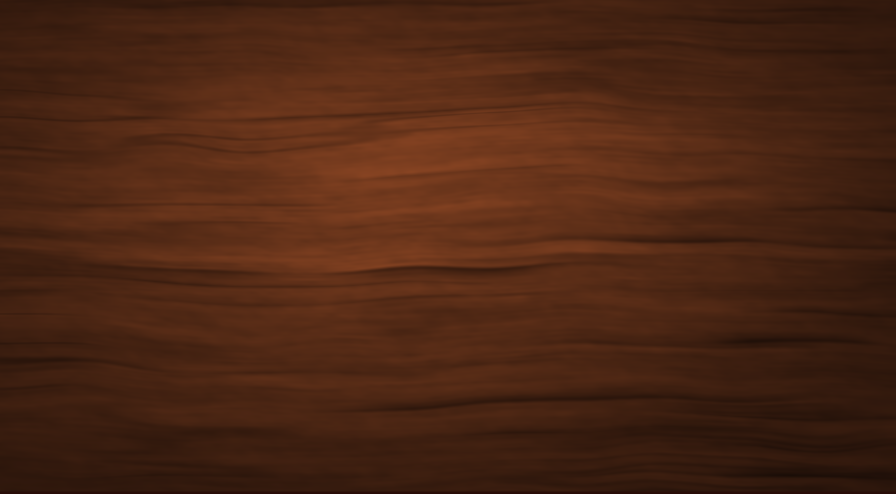
Reproduce this texture procedurally as a Shadertoy shader.

```glsl
// Dark walnut board with horizontal grain, broken veins and a soft pool of light

const int VEIN_COUNT = 30;
const vec3 WOOD_TINT = vec3(1.0, 0.5, 0.25);
const vec3 EDGE_RED = vec3(0.16, 0.05, 0.03);

float hash(vec2 cell) {
    vec3 q = fract(vec3(cell.xyx) * 0.1031);
    q += dot(q, q.yzx + 33.33);
    return fract((q.x + q.y) * q.z);
}

float valueNoise(vec2 p) {
    vec2 cell = floor(p);
    vec2 f = fract(p);
    f = f * f * (3.0 - 2.0 * f);
    float low = mix(hash(cell), hash(cell + vec2(1, 0)), f.x);
    float high = mix(hash(cell + vec2(0, 1)), hash(cell + vec2(1, 1)), f.x);
    return mix(low, high, f.y);
}

float fbm(vec2 p, int octaves) {
    float sum = 0.0, weight = 0.5, total = 0.0;
    for (int i = 0; i < octaves; i++) {
        sum += weight * valueNoise(p);
        total += weight;
        weight *= 0.6;
        p = p * 2.03 + 17.3;
    }
    return sum / total;
}

// Bends the straight fibres into slow waves
vec2 bendGrain(vec2 p) {
    float slow = valueNoise(vec2(p.x * 1.7, p.y * 3.0) + 4.0) - 0.5;
    float quick = valueNoise(vec2(p.x * 6.0, p.y * 10.0) + 31.0) - 0.5;
    return vec2(p.x, p.y + 0.035 * slow + 0.018 * quick);
}

// One dark vein: firmer on one side, fading into the wood on the other
float vein(vec2 p, float id, float aspect) {
    float height = (id + 0.1 + 0.8 * hash(vec2(id, 1.0))) / float(VEIN_COUNT);
    float middle = aspect * hash(vec2(id, 2.0));
    float halfLength = mix(0.2, 0.75, hash(vec2(id, 3.0)));
    float side = hash(vec2(id, 4.0)) < 0.5 ? -1.0 : 1.0;
    float wander = 0.012 * (valueNoise(vec2(p.x * 5.0, id * 7.1)) - 0.5);
    float d = side * (p.y - height - wander);

    float along = 1.0 - smoothstep(0.4, 1.0, abs(p.x - middle) / halfLength);
    float swell = valueNoise(vec2(p.x * 5.0, id * 5.3 + 50.0));
    float softness = mix(0.004, 0.017, swell * hash(vec2(id, 5.0)));
    float profile = smoothstep(-0.007, 0.004, d) * exp(-max(d, 0.0) / softness);
    float depth = mix(0.12, 0.6, hash(vec2(id, 6.0)));
    return depth * along * profile * mix(0.25, 1.1, swell);
}

// Relative brightness of broad bands, streaks, fibres and flecks
float grainTone(vec2 p) {
    float bands = fbm(vec2(p.x * 0.9, p.y * 11.0), 3) - 0.5;
    float streaks = fbm(vec2(p.x * 2.2, p.y * 45.0) + 9.0, 3) - 0.5;
    float fibres = fbm(vec2(p.x * 6.0, p.y * 95.0), 2) - 0.5;
    float flecks = fbm(vec2(p.x * 26.0 + p.y * 15.0, p.y * 65.0), 2) - 0.5;
    return 1.0 + 0.3 * bands + 0.3 * streaks + 0.13 * fibres + 0.12 * flecks;
}

// Thin dark pores that come and go in patches
float pores(vec2 p) {
    float ridge = abs(2.0 * valueNoise(vec2(p.x * 2.0, p.y * 36.0) + 70.0) - 1.0);
    float patches = smoothstep(0.4, 0.75, valueNoise(vec2(p.x * 2.5, p.y * 8.0) + 23.0));
    return 0.16 * patches * (1.0 - smoothstep(0.0, 0.3, ridge));
}

// Light pooled a little above and left of the centre
float poolOfLight(vec2 uv) {
    vec2 offset = uv - vec2(0.45, 0.6);
    return mix(0.16, 0.465, exp(-5.0 * dot(offset, offset)));
}

void mainImage(out vec4 fragColor, in vec2 fragCoord) {
    vec2 uv = fragCoord / iResolution.xy;
    float aspect = iResolution.x / iResolution.y;
    vec2 p = vec2(uv.x * aspect, uv.y);
    vec2 grain = bendGrain(p);

    // Veins darken the wood one after another
    float clearWood = 1.0 - pores(grain);
    for (int i = 0; i < VEIN_COUNT; i++) {
        clearWood *= 1.0 - vein(grain, float(i), aspect);
    }

    float tone = poolOfLight(uv) * grainTone(grain) * clearWood;
    vec3 color = tone * WOOD_TINT + vec3(0.0, 0.0, 0.002);

    // Thin dark red lower edge
    color = mix(EDGE_RED, color, smoothstep(0.002, 0.008, uv.y));
    fragColor = vec4(color, 1.0);
}
```
